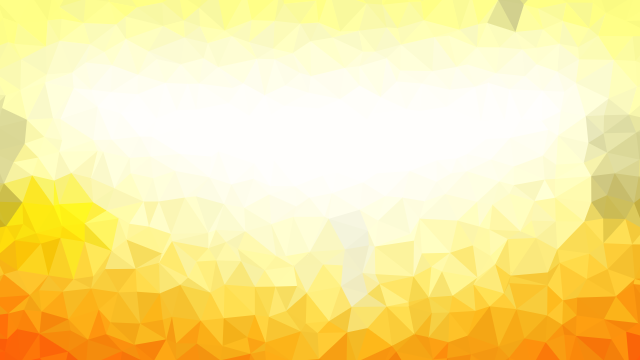
Give the GLSL for this background, as a WebGL 1 fragment shader.

```glsl
precision highp float;
// Low-poly mosaic: a white glow framed by lemon above and fiery orange below.

uniform vec2 u_resolution;

const float ROWS = 16.0;

vec2 hash22(vec2 p) {
  vec3 q = fract(p.xyx * vec3(0.1031, 0.1030, 0.0973));
  q += dot(q, q.yzx + 33.33);
  return fract((q.xx + q.yz) * q.zy);
}

// Soft elliptical spot, 1 at its centre and 0 outside its radius
float spot(vec2 uv, vec2 center, vec2 radius) {
  return 1.0 - smoothstep(0.45, 1.0, length((uv - center) / radius));
}

// White through yellow and amber to red-orange
vec3 firePalette(float heat) {
  vec3 c = mix(vec3(1.0, 0.995, 0.99), vec3(1.0, 0.995, 0.82), clamp(heat / 0.2, 0.0, 1.0));
  c = mix(c, vec3(1.0, 0.96, 0.59), clamp((heat - 0.2) / 0.2, 0.0, 1.0));
  c = mix(c, vec3(0.99, 0.86, 0.30), clamp((heat - 0.4) / 0.16, 0.0, 1.0));
  c = mix(c, vec3(0.98, 0.71, 0.10), clamp((heat - 0.56) / 0.19, 0.0, 1.0));
  c = mix(c, vec3(0.98, 0.53, 0.04), clamp((heat - 0.75) / 0.16, 0.0, 1.0));
  return mix(c, vec3(1.0, 0.37, 0.03), clamp((heat - 0.91) / 0.12, 0.0, 1.0));
}

vec3 backgroundColor(vec2 uv, vec2 rnd) {
  // Heat rises from the floor and climbs higher along the sides
  float side = pow(min(abs(uv.x - 0.52) * 2.0, 1.0), 1.6);
  float climb = max(1.0 - uv.y / mix(0.51, 0.84, side), 0.0);
  float heat = mix(0.82, 1.03, side) * pow(climb, mix(1.3, 1.0, side));
  heat += (rnd.x - 0.5) * 0.15 * smoothstep(0.0, 0.35, heat);
  vec3 color = firePalette(heat);

  // Saturated yellow on the left
  color.b *= 1.0 - 0.85 * spot(uv, vec2(0.06, 0.37), vec2(0.14, 0.15));

  // Lemon veil along the top and upper sides
  float veil = pow(max(1.0 - (1.0 - uv.y) / 0.32, 0.0), 1.7);
  veil += 0.5 * smoothstep(0.68, 1.05, abs(uv.x * 2.0 - 1.0)) * smoothstep(0.4, 0.65, uv.y);
  veil *= 0.85 + 0.3 * rnd.y;
  color = mix(color, vec3(1.0, 1.0, 0.52), min(veil, 1.0));

  // Grey-olive facets at the edges and a cool streak below the centre
  float shade = spot(uv, vec2(0.80, 0.98), vec2(0.035, 0.07));
  shade = max(shade, 0.75 * spot(uv, vec2(0.97, 0.61), vec2(0.07, 0.12)));
  shade = max(shade, spot(uv, vec2(0.97, 0.46), vec2(0.065, 0.12)));
  shade = max(shade, 0.8 * spot(uv, vec2(0.0, 0.63), vec2(0.045, 0.11)));
  shade = max(shade, spot(uv, vec2(0.0, 0.47), vec2(0.035, 0.13)));
  vec3 olive = mix(vec3(0.68, 0.60, 0.15), vec3(0.74, 0.73, 0.55), smoothstep(0.36, 0.56, uv.y));
  color = mix(color, olive, shade * (0.5 + 0.3 * rnd.x));
  float streak = spot(uv, vec2(0.555, 0.26), vec2(0.035, 0.2));
  color = mix(color, vec3(0.93, 0.93, 0.87), 0.65 * streak);

  // Small facet-to-facet changes of brightness
  float tint = 0.045 * smoothstep(0.0, 0.3, 1.0 - color.b);
  return color * (1.0 + tint * (rnd.y - 0.6));
}

vec2 meshVertex(vec2 cell) {
  return cell + 0.86 * (hash22(cell + 17.0) - 0.5);
}

// Signed distance to the line ab, positive on its left
float lineDistance(vec2 p, vec2 a, vec2 b) {
  vec2 d = b - a;
  return (d.x * (p.y - a.y) - d.y * (p.x - a.x)) / max(length(d), 0.001);
}

// Adds one facet: colour weighted by its smooth coverage
void addFacet(inout vec4 sum, vec2 p, vec2 a, vec2 b, vec2 c) {
  float inside = min(lineDistance(p, a, b), min(lineDistance(p, b, c), lineDistance(p, c, a)));
  float coverage = clamp(inside * u_resolution.y / ROWS + 0.5, 0.0, 1.0);
  if (coverage > 0.0) {
    vec2 center = (a + b + c) / 3.0;
    vec2 uv = center / ROWS * vec2(u_resolution.y / u_resolution.x, 1.0);
    vec2 rnd = hash22(center * 37.0);
    sum += coverage * vec4(backgroundColor(clamp(uv, 0.0, 1.0), rnd), 1.0);
  }
}

void main() {
  vec2 p = gl_FragCoord.xy / u_resolution.y * ROWS;
  vec4 sum = vec4(0.0);
  // Split each jittered cell along its shorter diagonal
  for (int j = -1; j <= 1; j++) {
    for (int i = -1; i <= 1; i++) {
      vec2 cell = floor(p) + vec2(float(i), float(j));
      vec2 a = meshVertex(cell);
      vec2 b = meshVertex(cell + vec2(1.0, 0.0));
      vec2 c = meshVertex(cell + vec2(1.0, 1.0));
      vec2 d = meshVertex(cell + vec2(0.0, 1.0));
      if (distance(a, c) < distance(b, d)) {
        addFacet(sum, p, a, b, c);
        addFacet(sum, p, a, c, d);
      } else {
        addFacet(sum, p, a, b, d);
        addFacet(sum, p, b, c, d);
      }
    }
  }
  // Rare uncovered slivers take the smooth background
  if (sum.a < 0.01) sum = vec4(backgroundColor(gl_FragCoord.xy / u_resolution, vec2(0.5)), 1.0);
  gl_FragColor = vec4(sum.rgb / sum.a, 1.0);
}
```
